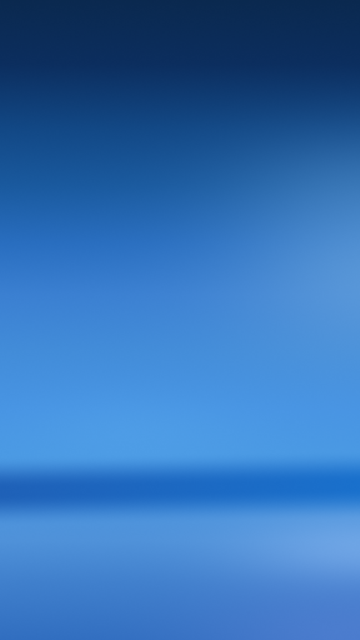
Write a Shadertoy shader that draws this background.

```glsl
const int STOPS = 12;
const float HEIGHTS[STOPS] = float[](
    0.0, 0.09, 0.155, 0.29, 0.36, 0.45, 0.54, 0.62, 0.71, 0.80, 0.90, 1.0);
const vec3 COLOURS[STOPS] = vec3[](
    vec3(0.19, 0.43, 0.75), vec3(0.25, 0.50, 0.80), vec3(0.31, 0.57, 0.85),
    vec3(0.29, 0.60, 0.89), vec3(0.28, 0.58, 0.89), vec3(0.26, 0.55, 0.85),
    vec3(0.23, 0.50, 0.82), vec3(0.16, 0.43, 0.75), vec3(0.10, 0.35, 0.62),
    vec3(0.07, 0.28, 0.52), vec3(0.045, 0.18, 0.37), vec3(0.04, 0.16, 0.31));

const vec3 BAND_LEFT = vec3(0.12, 0.38, 0.72);
const vec3 BAND_RIGHT = vec3(0.10, 0.44, 0.80);
const float BAND_HEIGHT = 0.237;
const float BAND_TILT = 0.010;
const vec3 HAZE_COLOUR = vec3(0.42, 0.65, 0.87);
const vec3 FLOOR_GLOW = vec3(0.50, 0.70, 0.93);
const vec3 CORNER_TINT = vec3(0.34, 0.51, 0.83);
const vec3 SOFT_GLOW = vec3(0.32, 0.63, 0.91);
const float GRAIN = 0.004;

float hash(vec2 p) {
    p = fract(p * vec2(0.1031, 0.1137));
    p += dot(p, p.yx + 33.33);
    return fract((p.x + p.y) * p.x * 97.0);
}

// Soft elliptical light, equal to one at its centre
float glow(vec2 uv, vec2 centre, vec2 radius) {
    vec2 d = (uv - centre) / radius;
    return exp(-dot(d, d));
}

vec3 verticalGradient(float height) {
    vec3 colour = COLOURS[0];
    for (int i = 1; i < STOPS; i++) {
        float t = clamp((height - HEIGHTS[i - 1]) / (HEIGHTS[i] - HEIGHTS[i - 1]), 0.0, 1.0);
        colour = mix(colour, COLOURS[i], t);
    }
    return colour;
}

void mainImage(out vec4 fragColor, in vec2 fragCoord) {
    vec2 uv = fragCoord / iResolution.xy;
    vec3 colour = verticalGradient(uv.y);

    // Pale haze along the right side
    colour = mix(colour, HAZE_COLOUR, 0.65 * glow(uv, vec2(1.08, 0.57), vec2(0.42, 0.13)));
    colour = mix(colour, HAZE_COLOUR, 0.25 * glow(uv, vec2(1.05, 0.71), vec2(0.38, 0.09)));

    // Light resting above the horizon
    colour = mix(colour, SOFT_GLOW, 0.55 * glow(uv, vec2(0.38, 0.32), vec2(0.32, 0.06)));

    // Reflections on the floor
    colour = mix(colour, FLOOR_GLOW, 0.70 * glow(uv, vec2(1.02, 0.14), vec2(0.34, 0.055)));
    colour = mix(colour, CORNER_TINT, 0.70 * glow(uv, vec2(1.0, 0.0), vec2(0.45, 0.10)));

    // Dark horizon band with blurred edges
    float offset = uv.y - BAND_HEIGHT - BAND_TILT * (uv.x - 0.5);
    float band = smoothstep(-0.055, -0.005, offset) * (1.0 - smoothstep(0.005, 0.055, offset));
    colour = mix(colour, mix(BAND_LEFT, BAND_RIGHT, uv.x), band);

    // Fine grain against banding
    colour += GRAIN * (hash(floor(uv * vec2(288.0, 512.0))) - 0.5);
    fragColor = vec4(colour, 1.0);
}
```
